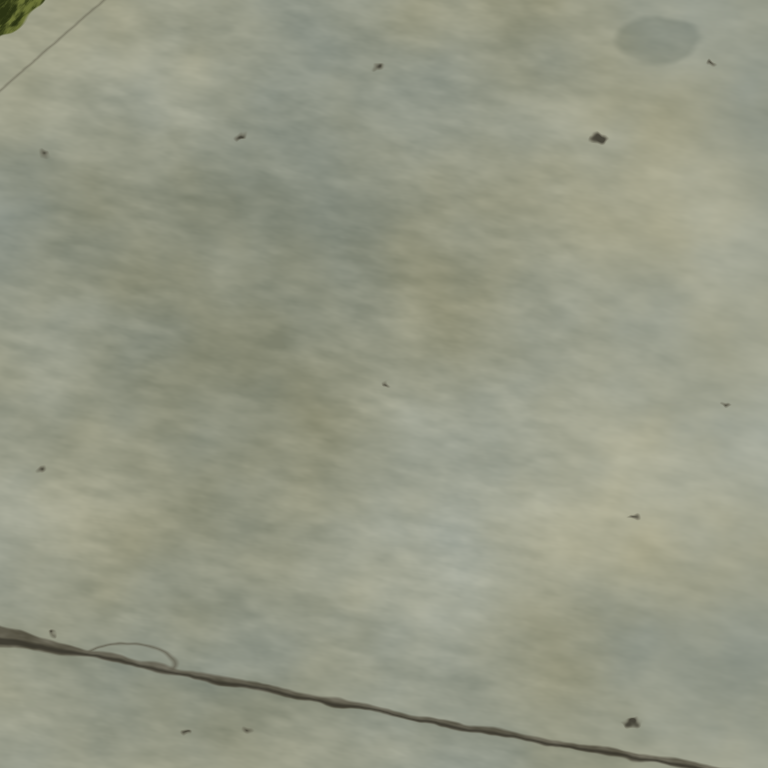
Write a WebGL 2 fragment shader that draws this texture.

```glsl
#version 300 es
precision highp float;
// Weathered concrete slab seen at a slant: layered value noise gives the blotches
// and the brushed grain; distance functions add a joint, a kerb groove, a round
// stain and a grassy corner; a jittered grid scatters small dark pits.
uniform vec2 u_resolution;
out vec4 fragColor;

// Colours
const vec3 CONCRETE_DARK  = vec3(0.495, 0.515, 0.455);
const vec3 CONCRETE_LIGHT = vec3(0.665, 0.672, 0.600);
const vec3 WARM_TINT      = vec3(0.016, 0.004, -0.018);
const vec3 CRACK_BROWN    = vec3(0.36, 0.345, 0.29);
const vec3 CRACK_CORE     = vec3(0.21, 0.20, 0.165);
const vec3 GRASS_DARK     = vec3(0.17, 0.20, 0.08);
const vec3 GRASS_LIGHT    = vec3(0.42, 0.45, 0.22);

// Tone and layout
const float BASE_TONE     = 0.67;
const float BLOTCH_AMOUNT = 1.15;
const float GRAIN_AMOUNT  = 0.50;
const float SHADE_AMOUNT  = 0.34;
const float GRAIN_ANGLE   = 0.20;
const vec2  GRAIN_SCALE   = vec2(32.0, 85.0);
const vec2  SHADE_CENTER  = vec2(0.36, 0.64);
const vec2  SHADE_SIZE    = vec2(0.40, 0.23);
const vec2  STAIN_CENTER  = vec2(0.857, 0.945);
const vec2  STAIN_SIZE    = vec2(0.056, 0.031);
const vec2  CHIP_CENTER   = vec2(0.165, 0.138);
const vec2  CHIP_SIZE     = vec2(0.054, 0.025);
const vec2  KERB_NORMAL   = vec2(-0.656, 0.755);
const float GRASS_OFFSET  = 0.715;
const float KERB_WIDTH    = 0.049;
const float PIT_GRID      = 7.0;
const float PIT_CHANCE    = 0.28;
const float SOFT          = 0.0022;

float hash(vec2 p) {
    return fract(sin(dot(p, vec2(127.1, 311.7))) * 43758.5453);
}

float noise(vec2 p) {
    vec2 i = floor(p), f = fract(p);
    f = f * f * (3.0 - 2.0 * f);
    return mix(mix(hash(i), hash(i + vec2(1, 0)), f.x),
               mix(hash(i + vec2(0, 1)), hash(i + vec2(1, 1)), f.x), f.y);
}

mat2 rotation(float a) {
    return mat2(cos(a), -sin(a), sin(a), cos(a));
}

float fbm(vec2 p, int octaves) {
    float sum = 0.0, amp = 0.5, total = 0.0;
    for (int i = 0; i < octaves; i++) {
        sum += amp * noise(p);
        total += amp;
        amp *= 0.5;
        p = rotation(0.5) * p * 2.03 + 17.3;
    }
    return sum / total;
}

// Coverage of the shape whose signed distance is d
float fill(float d) {
    return 1.0 - smoothstep(-SOFT, SOFT, d);
}

// Signed distance to the pit in this grid cell, if it has one
float pitDistance(vec2 p) {
    vec2 cell = floor(p * PIT_GRID);
    if (hash(cell + 5.3) > PIT_CHANCE) return 1.0;
    vec2 jitter = vec2(hash(cell + 1.7), hash(cell + 9.1));
    vec2 q = p - (cell + 0.2 + 0.6 * jitter) / PIT_GRID;
    q += 0.008 * (vec2(noise(p * 130.0), noise(p * 130.0 + 40.0)) - 0.5);
    float size = mix(0.0025, 0.0085, pow(hash(cell + 3.9), 3.0));
    return length(q * vec2(0.75, 1.25)) - size;
}

void main() {
    vec2 p = gl_FragCoord.xy / u_resolution;
    vec2 g = rotation(-GRAIN_ANGLE) * p;

    // Blotches, broad shade and brushed grain
    float blotch = fbm(g * vec2(4.0, 5.5) + 3.1, 5) - 0.5;
    float patches = fbm(g * vec2(12.0, 21.0) + 8.4, 4) - 0.5;
    float grain = fbm(g * GRAIN_SCALE, 3) - 0.5;
    vec2 s = rotation(0.15) * (p - SHADE_CENTER) / SHADE_SIZE;
    float tone = BASE_TONE - SHADE_AMOUNT * exp(-dot(s, s));
    float grainFade = mix(1.0, 0.55, smoothstep(0.6, 1.0, p.x));
    tone += BLOTCH_AMOUNT * blotch + (0.45 * patches + GRAIN_AMOUNT * grain) * grainFade;

    // Round stain
    float stain = length((p - STAIN_CENTER) / STAIN_SIZE) + 0.5 * patches;
    tone -= 0.42 * (1.0 - smoothstep(0.80, 1.12, stain));

    // Joint, with damp shade on its lower side
    float jointY = 0.172 - 0.21 * p.x + 0.025 * p.x * p.x;
    float above = p.y - jointY + 0.007 * (fbm(p * 28.0, 3) - 0.5);
    float damp = exp(-max(-above, 0.0) / 0.035) * step(above, 0.0);
    tone -= damp * (0.12 + 0.8 * max(patches + 0.1, 0.0));

    // Kerb strip
    float toGrass = dot(p, KERB_NORMAL) - GRASS_OFFSET + 0.012 * (noise(p * 60.0) - 0.5);
    float toGroove = dot(p, KERB_NORMAL) - GRASS_OFFSET + KERB_WIDTH + 0.002 * grain;
    tone = mix(tone, 0.66 + 0.6 * grain, 0.7 * fill(-toGroove));

    vec3 color = mix(CONCRETE_DARK, CONCRETE_LIGHT, clamp(tone, -0.1, 1.15));
    color += WARM_TINT * 3.0 * (fbm(p * 7.0 + 31.0, 3) - 0.45);

    // Groove, chipped lip, pits and the joint itself
    color = mix(color, CRACK_BROWN, 0.5 * fill(abs(toGroove) - 0.0012));
    vec2 c = (p - CHIP_CENTER) / CHIP_SIZE;
    float lip = abs(length(c) - 1.0 + 0.6 * patches) * CHIP_SIZE.y - 0.0012;
    color = mix(color, CRACK_BROWN, 0.75 * fill(lip) * step(0.0, above) * smoothstep(0.3, 0.55, noise(p * 45.0)));
    float pit = pitDistance(p);
    color = mix(color, CRACK_BROWN, 0.55 * fill(pit - 0.0015));
    color = mix(color, CRACK_CORE, 0.75 * fill(pit + 0.0015));
    float halfWidth = 0.0025 + 0.004 * noise(p * 34.0 + 6.0) + 0.009 * exp(-p.x * 22.0);
    color = mix(color, CRACK_BROWN + 0.25 * grain, 0.9 * fill(abs(above) - halfWidth));
    color = mix(color, CRACK_CORE, 0.8 * fill(abs(above + 0.4 * halfWidth) - 0.35 * halfWidth));

    // Grass corner
    float blades = fbm(rotation(0.9) * p * vec2(70.0, 160.0), 3);
    vec3 grass = mix(GRASS_DARK, GRASS_LIGHT, smoothstep(0.25, 0.75, blades));
    fragColor = vec4(mix(color, grass, fill(-toGrass)), 1.0);
}
```
